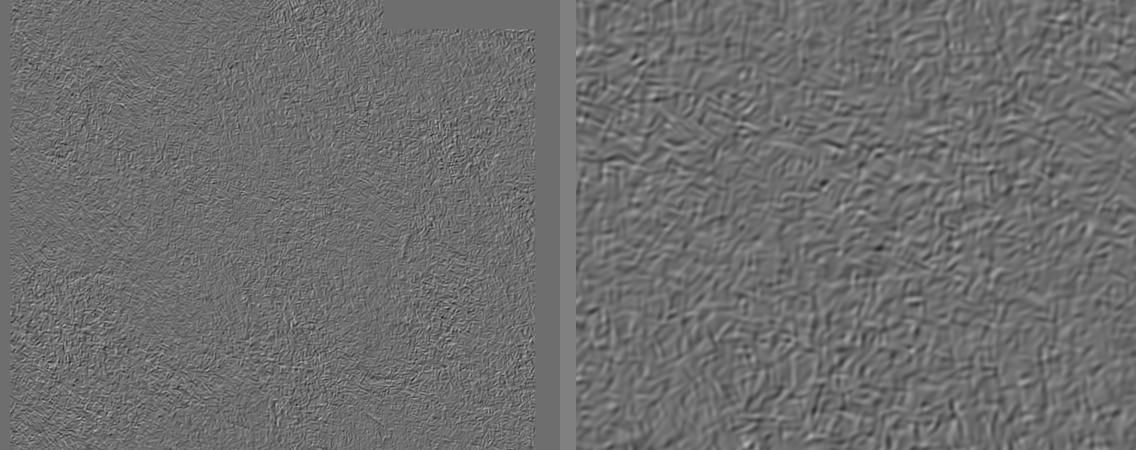
Left, the full canvas; right, a detail of the centre.
This texture is drawn by a WebGL 1 fragment shader. Its source:

```glsl
precision highp float;
// Grey embossed grain: a sheet of short rough ridges inside a flat grey margin.
// The grain is sparse Gabor noise in a fine and a coarse layer; smooth fields
// steer direction, pitch and contrast, and broken creases add curved strokes.

uniform vec2 u_resolution;

const float TAU = 6.2831853;
const float BASE_GREY = 0.43;
const float CONTRAST = 0.078;
const float FINE_ROWS = 72.0;       // grain cells per canvas height
const float COARSE_ROWS = 34.0;
const float COARSE_SHARE = 0.27;
const int RIDGES_PER_CELL = 4;

vec4 hash4(vec3 seed) {
  vec4 q = fract(seed.xyzx * vec4(0.1031, 0.1030, 0.0973, 0.1099));
  q += dot(q, q.wzxy + 33.33);
  return fract((q.xxyz + q.yzzw) * q.zywx);
}

float valueNoise(vec2 p, float seed) {
  vec2 cell = floor(p);
  vec2 f = fract(p);
  f = f * f * (3.0 - 2.0 * f);
  float a = hash4(vec3(cell, seed)).x;
  float b = hash4(vec3(cell + vec2(1.0, 0.0), seed)).x;
  float c = hash4(vec3(cell + vec2(0.0, 1.0), seed)).x;
  float d = hash4(vec3(cell + vec2(1.0, 1.0), seed)).x;
  return mix(mix(a, b, f.x), mix(c, d, f.x), f.y);
}

float layeredNoise(vec2 p, float seed) {
  return 0.6 * valueNoise(p, seed)
       + 0.4 * valueNoise(p * 2.3 + 7.1, seed + 1.0);
}

// One ridge: a striped Gaussian spot, a little longer along the stripes.
float ridge(vec2 d, float angle, float pitch, float phase) {
  vec2 along = vec2(cos(angle), sin(angle));
  float u = dot(d, along);
  float v = dot(d, vec2(-along.y, along.x));
  float envelope = exp(-0.5 * (u * u / 0.11 + v * v / 0.06));
  float window = 1.0 - smoothstep(0.75, 1.0, length(d));
  return envelope * window * cos(TAU * (pitch * v + phase));
}

float grain(vec2 p, float angle, float pitch, float seed) {
  vec2 home = floor(p);
  float sum = 0.0;
  for (int y = -1; y <= 1; y++) {
    for (int x = -1; x <= 1; x++) {
      vec2 cell = home + vec2(float(x), float(y));
      for (int i = 0; i < RIDGES_PER_CELL; i++) {
        vec4 r = hash4(vec3(cell, float(i) + seed));
        float turned = angle + (r.z - 0.5) * 2.0;
        float spacing = pitch * mix(0.65, 1.35, fract(r.z * 17.0 + r.x));
        sum += ridge(p - cell - r.xy, turned, spacing, r.w);
      }
    }
  }
  return sum;
}

// Thin curved strokes on a noise contour: bright on one side, dark on the other.
float creaseRelief(vec2 p) {
  float side = (layeredNoise(p * 4.0, 51.0) - 0.5) / 0.012;
  float broken = smoothstep(0.52, 0.75, layeredNoise(p * 13.0, 57.0));
  return side * exp(-side * side) * broken;
}

// Coverage of a box with edges one pixel soft.
float box(vec2 p, vec2 low, vec2 high, vec2 soft) {
  vec2 inside = smoothstep(low - soft, low + soft, p)
              * (1.0 - smoothstep(high - soft, high + soft, p));
  return inside.x * inside.y;
}

float sheetMask(vec2 uv, vec2 soft) {
  float sheet = box(uv, vec2(0.0185, -1.0), vec2(0.956, 2.0), soft);
  float notch = box(uv, vec2(0.685, 0.9355), vec2(2.0), soft);
  return sheet * (1.0 - notch);
}

void main() {
  vec2 uv = gl_FragCoord.xy / u_resolution;
  vec2 p = gl_FragCoord.xy / u_resolution.y;

  // Slow fields over the sheet: flatter ridges at the left, steeper at right.
  float swirl = layeredNoise(p * 6.0, 21.0) - 0.5;
  float angle = mix(0.25, 0.7, smoothstep(0.0, 0.7, uv.x)) + swirl * 1.8;
  float pitch = mix(1.2, 1.8, layeredNoise(p * 3.5, 31.0));

  // Patchy contrast, large and small.
  float patches = layeredNoise(p * 6.0, 41.0);
  float flecks = valueNoise(p * 26.0, 45.0);
  float strength = mix(0.7, 1.25, smoothstep(0.2, 0.8, patches))
                 * mix(0.8, 1.2, flecks);

  float relief = grain(p * FINE_ROWS, angle, pitch, 11.0);
  relief += COARSE_SHARE * grain(p * COARSE_ROWS, angle, 1.1, 71.0);
  relief = relief * strength + 2.2 * creaseRelief(p);
  float mask = sheetMask(uv, 0.5 / u_resolution);
  gl_FragColor = vec4(vec3(BASE_GREY + CONTRAST * relief * mask), 1.0);
}
```
